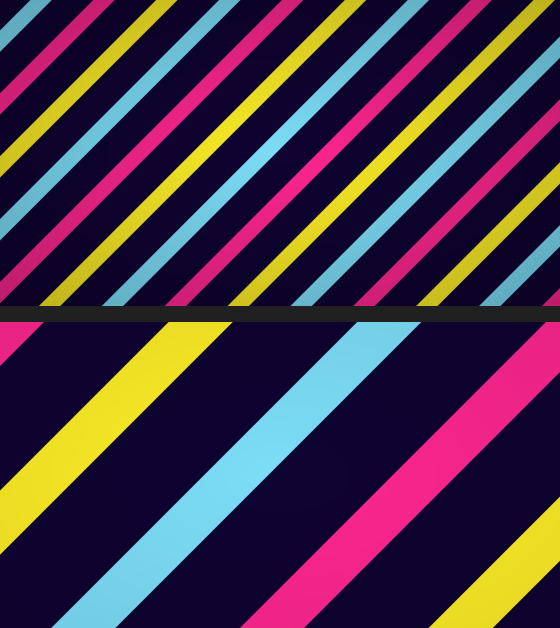
Top, the full canvas; bottom, a detail of the centre.
This pattern is drawn by a WebGL 1 fragment shader. Its source:

```glsl
precision highp float;

// Diagonal 45-degree stripes cycling cyan, pink and yellow on deep indigo.
// The pitch repeats along x - y in units of canvas width; each stripe index
// picks its colour, and an elliptical vignette dims the corners.

uniform vec2 u_resolution;

const float PITCH = 0.1123;         // horizontal spacing between stripes
const float STRIPE_WIDTH = 0.0382;  // horizontal width of one stripe
const float CYAN_CENTER = -0.0260;  // cyan stripe nearest the canvas centre
const float VIGNETTE = 0.25;        // darkening reached at the corners

const vec3 INDIGO = vec3(0.057, 0.011, 0.193);
const vec3 CYAN = vec3(0.486, 0.867, 0.965);
const vec3 PINK = vec3(0.990, 0.148, 0.562);
const vec3 YELLOW = vec3(0.985, 0.925, 0.150);

// Colour of the stripe with the given index, in a cycle of three
vec3 stripeColor(float index) {
  float slot = mod(index + 0.5, 3.0);
  return slot < 1.0 ? CYAN : (slot < 2.0 ? PINK : YELLOW);
}

// Coverage of a stripe at a signed offset from its centre line
float stripeMask(float offset, float softness) {
  float edge = abs(offset) - 0.5 * STRIPE_WIDTH;
  return 1.0 - smoothstep(-softness, softness, edge);
}

// Brightness falling linearly from the centre to the corners
float vignette(vec2 uv) {
  float radius = length(uv * 2.0 - 1.0) / sqrt(2.0);
  return 1.0 - VIGNETTE * radius;
}

void main() {
  vec2 uv = gl_FragCoord.xy / u_resolution;
  vec2 p = (gl_FragCoord.xy - 0.5 * u_resolution) / u_resolution.x;

  // Position across the stripes, split into index and local offset
  float across = p.x - p.y - CYAN_CENTER;
  float index = floor(across / PITCH + 0.5);
  float offset = across - index * PITCH;

  float softness = 1.0 / u_resolution.x;
  vec3 color = mix(INDIGO, stripeColor(index), stripeMask(offset, softness));
  gl_FragColor = vec4(color * vignette(uv), 1.0);
}
```
